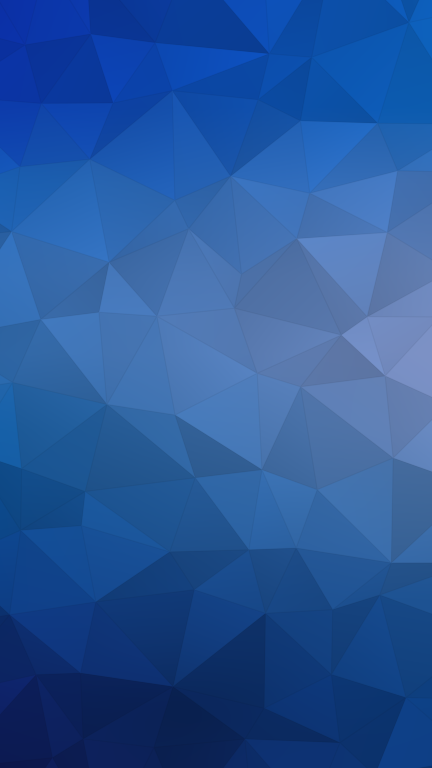
This background is drawn by a WebGL 1 fragment shader. Its source:

```glsl
precision highp float;
// Low-poly backdrop: a jittered grid is split into triangles, and each facet
// takes its tone from a smooth colour field: blue above, a pale violet glow
// at the right of the middle, deep navy below.

uniform vec2 u_resolution;

const float ASPECT = 0.5625;        // design width over height
const float CELL = 0.094;           // mesh spacing, in canvas heights
const float JITTER = 0.33;          // vertex scatter, in cells
const vec2 MESH_SHIFT = vec2(0.4, 0.15);
const float FLATNESS = 0.6;         // 0 follows the field, 1 is flat facets
const float TONE_SPREAD = 0.10;     // brightness variation between facets
const float SLOPE = 0.45;           // brightness slope inside a facet
const float SEAM = 0.05;            // darkness of the facet outlines
const vec2 POOL_CENTER = vec2(0.42, 0.07);
const vec2 POOL_SIZE = vec2(0.22, 0.07);
const float POOL_DEPTH = 0.25;

vec2 hash2(vec2 p) {
  vec3 q = fract(p.xyx * vec3(0.1031, 0.1030, 0.0973));
  q += dot(q, q.yzx + 33.33);
  return fract((q.xx + q.yz) * q.zy);
}

// Fades into a row that runs from a left to a right colour
vec3 row(vec3 below, vec2 uv, float y0, float y1, vec3 left, vec3 right) {
  float rise = clamp((uv.y - y0) / (y1 - y0), 0.0, 1.0);
  return mix(below, mix(left, right, uv.x), rise);
}

// Colour field, stacked from the bottom up
vec3 field(vec2 p) {
  vec2 uv = clamp(p / vec2(ASPECT, 1.0), 0.0, 1.0);
  vec3 c = mix(vec3(0.05, 0.09, 0.30), vec3(0.05, 0.23, 0.49), uv.x);
  c = row(c, uv, 0.00, 0.10, vec3(0.05, 0.13, 0.39), vec3(0.05, 0.25, 0.51));
  c = row(c, uv, 0.10, 0.22, vec3(0.05, 0.22, 0.49), vec3(0.11, 0.31, 0.55));
  c = row(c, uv, 0.22, 0.34, vec3(0.05, 0.30, 0.57), vec3(0.26, 0.43, 0.64));
  c = row(c, uv, 0.34, 0.44, vec3(0.08, 0.35, 0.61), vec3(0.40, 0.51, 0.71));
  c = row(c, uv, 0.44, 0.54, vec3(0.19, 0.42, 0.68), vec3(0.47, 0.54, 0.73));
  c = row(c, uv, 0.54, 0.64, vec3(0.20, 0.42, 0.69), vec3(0.42, 0.53, 0.74));
  c = row(c, uv, 0.64, 0.76, vec3(0.09, 0.36, 0.68), vec3(0.27, 0.46, 0.73));
  c = row(c, uv, 0.76, 0.86, vec3(0.04, 0.20, 0.62), vec3(0.05, 0.38, 0.72));
  c = row(c, uv, 0.86, 1.00, vec3(0.04, 0.17, 0.60), vec3(0.05, 0.36, 0.71));
  vec2 d = (uv - POOL_CENTER) / POOL_SIZE;
  return c * (1.0 - POOL_DEPTH * exp(-dot(d, d)));
}

vec2 vertex(vec2 id) {
  return (id + MESH_SHIFT + (hash2(id + 40.0) - 0.5) * 2.0 * JITTER) * CELL;
}

// Signed distance to the line a-b, positive on its left
float side(vec2 p, vec2 a, vec2 b) {
  vec2 e = normalize(b - a);
  vec2 d = p - a;
  return e.x * d.y - e.y * d.x;
}

// Adds one facet as colour times coverage, with coverage in alpha
vec4 facet(vec2 p, vec2 a, vec2 b, vec2 c, vec2 seed, float px) {
  float inside = min(side(p, a, b), min(side(p, b, c), side(p, c, a)));
  float cover = smoothstep(-0.6 * px, 0.6 * px, inside);
  if (cover <= 0.0) return vec4(0.0);
  vec2 center = (a + b + c) / 3.0;
  vec2 rnd = hash2(seed + 90.0);
  vec2 tilt = hash2(seed + 170.0) - 0.5;
  vec3 color = mix(field(p), field(center), FLATNESS);
  color *= 1.0 + TONE_SPREAD * (rnd.x - 0.5) * 2.0
               + SLOPE * dot(p - center, tilt) / CELL * 0.25;
  color *= 1.0 - SEAM * (1.0 - smoothstep(0.0, 1.2 * px, inside));
  return vec4(color, 1.0) * cover;
}

void main() {
  vec2 p = gl_FragCoord.xy / u_resolution * vec2(ASPECT, 1.0);
  float px = 1.0 / u_resolution.y;
  vec2 home = floor(p / CELL - MESH_SHIFT);
  vec4 sum = vec4(0.0);

  // Split each nearby quad along its shorter diagonal
  for (int j = -1; j <= 1; j++) {
    for (int i = -1; i <= 1; i++) {
      vec2 id = home + vec2(float(i), float(j));
      vec2 a = vertex(id);
      vec2 b = vertex(id + vec2(1.0, 0.0));
      vec2 c = vertex(id + vec2(1.0, 1.0));
      vec2 d = vertex(id + vec2(0.0, 1.0));
      vec2 other = id + vec2(0.5, 0.25);
      if (distance(a, c) < distance(b, d)) {
        sum += facet(p, a, b, c, id, px) + facet(p, a, c, d, other, px);
      } else {
        sum += facet(p, a, b, d, id, px) + facet(p, b, c, d, other, px);
      }
    }
  }
  vec3 color = sum.a > 0.001 ? sum.rgb / sum.a : field(p);
  gl_FragColor = vec4(color, 1.0);
}
```
